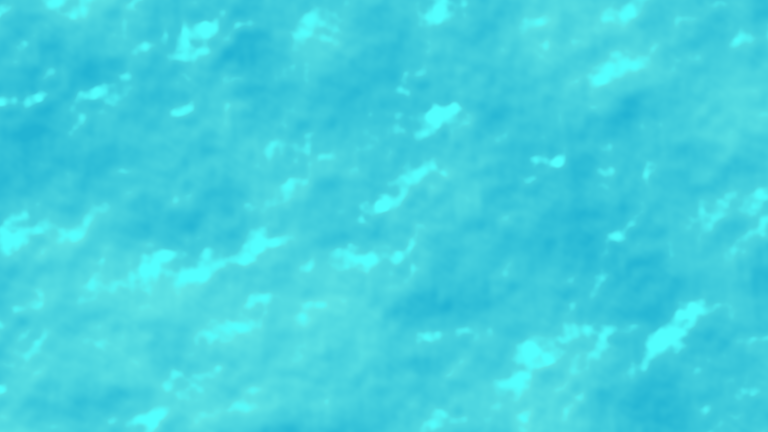
Write a Shadertoy shader that draws this texture.

```glsl
// Soft turquoise water surface with rounded relief and small scattered glints.

const vec3 DEEP  = vec3(0.11, 0.69, 0.82);
const vec3 PALE  = vec3(0.38, 0.90, 0.90);
const vec3 GLINT = vec3(0.32, 1.00, 1.00);

float hash(vec2 cell) {
    return fract(sin(dot(cell, vec2(127.1, 311.7))) * 43758.5453);
}

// Value noise with a quintic fade
float noise(vec2 p) {
    vec2 cell = floor(p);
    vec2 f = fract(p);
    vec2 fade = f * f * f * (f * (f * 6.0 - 15.0) + 10.0);
    float low  = mix(hash(cell), hash(cell + vec2(1.0, 0.0)), fade.x);
    float high = mix(hash(cell + vec2(0.0, 1.0)), hash(cell + 1.0), fade.x);
    return mix(low, high, fade.y);
}

// Layered noise, normalised to 0..1
float fbm(vec2 p, float gain) {
    float sum = 0.0, total = 0.0, amplitude = 1.0;
    for (int i = 0; i < 4; i++) {
        sum += amplitude * noise(p);
        total += amplitude;
        amplitude *= gain;
        p = p * 2.1 + vec2(17.3, 9.1);
    }
    return sum / total;
}

// Turns the plane and stretches it along the new x axis
vec2 grain(vec2 p, float angle, float stretch) {
    float c = cos(angle), s = sin(angle);
    vec2 q = vec2(c * p.x + s * p.y, c * p.y - s * p.x);
    return q * vec2(1.0 / stretch, 1.0);
}

float rippleHeight(vec2 p) {
    return fbm(grain(p, 0.1, 1.05) * 7.5 + 5.0, 0.42);
}

// Relief seen from the light: positive on slopes that face it
float litSlope(vec2 p, vec2 light, float reach) {
    return rippleHeight(p - light * reach) - rippleHeight(p + light * reach);
}

void mainImage(out vec4 fragColor, in vec2 fragCoord) {
    vec2 p = fragCoord / iResolution.y;

    // Relief of the ripples and broad drifts of depth
    float relief = litSlope(p, normalize(vec2(-0.55, 0.83)), 0.012) * 16.0;
    float height = rippleHeight(p) - 0.5;
    float drift = fbm(grain(p, 0.4, 1.2) * 3.2 + 71.0, 0.5) - 0.5;

    // Body colour from deep to pale, eased at both ends
    float tone = 0.54 + 0.55 * height + 0.75 * drift + 0.10 * relief;
    vec3 color = mix(DEEP, PALE, clamp(tone, 0.08, 1.0));

    // Glints on the steep lit slopes, stronger on the crests
    float glint = smoothstep(0.9, 2.7, relief + 1.2 * height);
    color = mix(color, GLINT, 0.95 * glint);

    fragColor = vec4(color, 1.0);
}
```
